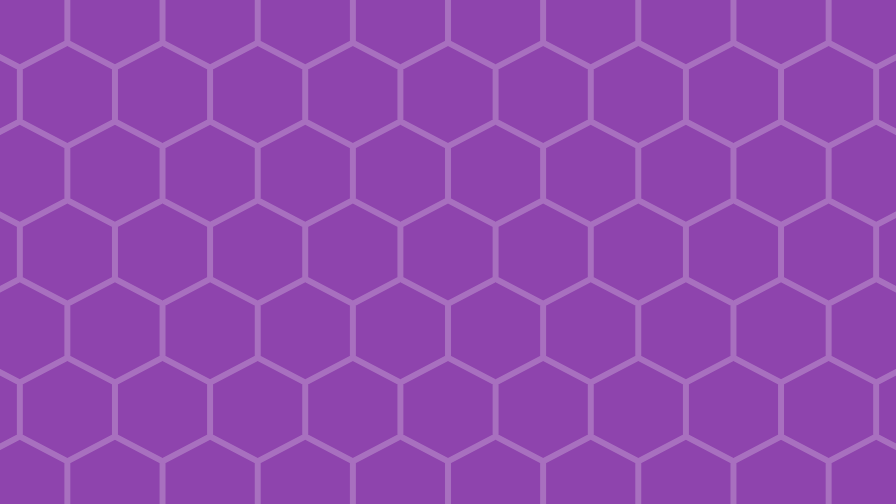
This pattern is drawn by a Shadertoy shader. Its source:

```glsl
// Honeycomb of pale lines on flat purple: slightly flattened, pointy-top hexagons.
// Two interleaved rectangular lattices supply the cell centres; the signed
// distance to the nearest cell's border gives the line.

const vec2 PITCH = vec2(0.1888, 0.15625);  // column and row spacing, in canvas heights

// Signed distance to a hexagon with the given half width, negative inside.
float hexagon(vec2 p, float halfWidth, float apex, float shoulder) {
    p = abs(p);
    vec2 slantNormal = normalize(vec2(apex - shoulder, halfWidth));
    return max(p.x - halfWidth, dot(p - vec2(0.0, apex), slantNormal));
}

// Distance to the cell of a lattice that repeats every second row.
float latticeCell(vec2 p) {
    vec2 period = PITCH * vec2(1.0, 2.0);
    vec2 local = p - period * round(p / period);
    float apex = 0.1028;
    return hexagon(local, 0.5 * PITCH.x, apex, PITCH.y - apex);
}

void mainImage(out vec4 fragColor, in vec2 fragCoord) {
    vec2 p = (fragCoord - 0.5 * iResolution.xy) / iResolution.y;
    float pixel = 1.0 / iResolution.y;

    // Even rows, and odd rows shifted by half a cell
    float cell = min(latticeCell(p), latticeCell(p - PITCH * vec2(0.5, 1.0)));

    // Smooth line centred on the shared borders
    float edge = abs(cell) - 0.0059;
    float line = 1.0 - smoothstep(-0.6 * pixel, 0.6 * pixel, edge);

    vec3 purple = vec3(0.557, 0.267, 0.678);
    vec3 lilac = vec3(0.66, 0.44, 0.75);
    fragColor = vec4(mix(purple, lilac, line), 1.0);
}
```
